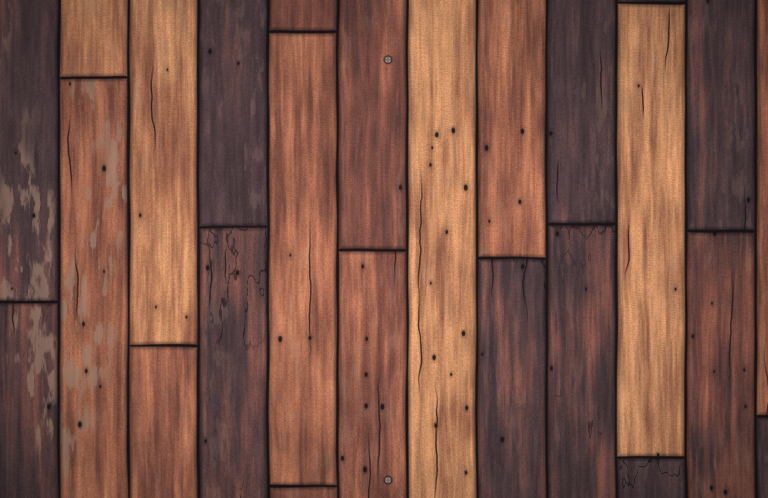
A Shadertoy shader for this texture:

```glsl
#define ASPECT 1.54
#define PITCH 0.1397
#define FIRST_OFFSET 0.154
#define BOARD_LENGTH 0.912
#define GAP 0.0024
#define NAIL_CELL 0.034
#define GRAIN 0.42
#define VIGNETTE 0.75

const vec3 GAP_COLOR = vec3(0.10, 0.075, 0.09);
const vec3 DARK_WOOD = vec3(0.31, 0.24, 0.25);
const vec3 RED_WOOD = vec3(0.50, 0.31, 0.265);
const vec3 BROWN_WOOD = vec3(0.64, 0.405, 0.31);
const vec3 TAN_WOOD = vec3(0.78, 0.55, 0.39);
const vec3 WORN_WOOD = vec3(0.62, 0.50, 0.43);
const vec3 STEEL = vec3(0.62, 0.57, 0.54);

// Per column: joint height, tone below the joint, tone above it
const vec3 COLUMNS[12] = vec3[12](
    vec3(0.394, 0.22, 0.10), vec3(0.844, 0.62, 0.80),
    vec3(0.306, 0.55, 0.84), vec3(0.544, 0.20, 0.08),
    vec3(0.024, 0.48, 0.64), vec3(0.498, 0.52, 0.42),
    vec3(1.500, 0.93, 0.93), vec3(0.482, 0.15, 0.64),
    vec3(0.550, 0.22, 0.08), vec3(0.082, 0.05, 0.90),
    vec3(0.536, 0.36, 0.12), vec3(0.164, 0.12, 0.62));

float hash(vec2 p) {
    return fract(sin(dot(p, vec2(127.1, 311.7))) * 43758.5453);
}

float noise(vec2 p) {
    vec2 i = floor(p), f = fract(p);
    f = f * f * (3.0 - 2.0 * f);
    return mix(mix(hash(i), hash(i + vec2(1, 0)), f.x),
               mix(hash(i + vec2(0, 1)), hash(i + vec2(1, 1)), f.x), f.y);
}

float fbm(vec2 p) {
    float sum = 0.0, amp = 0.533;
    for (int i = 0; i < 4; i++) {
        sum += amp * noise(p);
        p = p * 2.03 + 7.3;
        amp *= 0.5;
    }
    return sum;
}

vec3 woodColor(float tone) {
    vec3 c = mix(DARK_WOOD, RED_WOOD, smoothstep(0.05, 0.45, tone));
    c = mix(c, BROWN_WOOD, smoothstep(0.4, 0.68, tone));
    return mix(c, TAN_WOOD, smoothstep(0.65, 0.98, tone));
}

// Dark amount of the nail hole, with its stain, in the cell around p
float nailHole(vec2 p, float seed, float density, float px) {
    vec2 cell = floor(p / NAIL_CELL), id = cell + seed * 37.0;
    vec2 jitter = 0.25 + 0.5 * vec2(hash(id), hash(id + 5.7));
    vec2 d = p - (cell + jitter) * NAIL_CELL;
    float radius = mix(0.0018, 0.0042, hash(id + 9.1));
    float dist = length(d * vec2(1.0, 0.65)) - radius;
    float stain = 0.3 * exp(-max(dist, 0.0) * 350.0);
    return step(hash(id + 2.3), density) * max(smoothstep(px, -px, dist), stain);
}

// Thin wandering splits along one board
float cracks(vec2 p, float along, float seed, float px) {
    float dark = 0.0;
    for (int i = 0; i < 3; i++) {
        vec2 id = vec2(seed, float(i) * 3.7);
        float center = hash(id + 1.1), reach = mix(0.04, 0.2, hash(id + 2.2));
        float x = mix(0.15, 0.85, hash(id + 3.3)) * PITCH;
        x += 0.016 * (fbm(vec2(p.y * 14.0, seed + float(i) * 9.0)) - 0.5);
        float taper = 1.0 - smoothstep(0.3, 1.0, abs(p.y - center) / reach);
        float line = smoothstep(0.0009 + px, 0.0, abs(along - x));
        dark = max(dark, line * taper * step(0.35, hash(id + 4.4)));
    }
    return dark;
}

void mainImage(out vec4 fragColor, in vec2 fragCoord) {
    vec2 uv = fragCoord / iResolution.xy;
    vec2 p = uv * vec2(ASPECT, 1.0);
    float px = 1.0 / iResolution.y;

    // Board layout
    float wobble = 0.0025 * (noise(vec2(p.y * 9.0, 3.0)) - 0.5);
    float across = (p.x + wobble) / PITCH + FIRST_OFFSET;
    float column = clamp(floor(across), 0.0, 11.0);
    float along = fract(across) * PITCH;
    vec3 board = COLUMNS[int(column)];
    float y = p.y + 0.002 * (noise(p * 25.0) - 0.5);
    float upper = step(board.x, y) - step(board.x + BOARD_LENGTH, y);
    float baseTone = mix(board.y, board.z, upper);
    float seed = column * 2.0 + upper;
    float darkBoard = 1.0 - smoothstep(0.15, 0.4, baseTone);

    // Grain, blotches and fibres
    vec2 q = p + seed * vec2(3.17, 5.31);
    q.x += 0.014 * fbm(q * vec2(6.0, 4.0));
    float streak = fbm(q * vec2(75.0, 5.0)) - 0.5;
    float fibre = noise(q * vec2(230.0, 22.0)) - 0.5;
    float blotch = fbm(q * vec2(16.0, 7.0)) - 0.5;
    vec3 color = woodColor(baseTone + GRAIN * streak + 0.35 * blotch);
    color *= 1.0 + 0.35 * streak + 0.17 * fibre + 0.2 * blotch;
    color *= 0.94 + 0.12 * hash(floor(p * 400.0));

    // Scuffed patches, strongest on the two leftmost columns
    float scuff = smoothstep(0.48, 0.66, fbm(q * vec2(75.0, 22.0)));
    scuff *= smoothstep(0.4, 0.62, fbm(q * vec2(13.0, 4.0) + 4.0));
    color = mix(color, WORN_WOOD, scuff * mix(0.2, 0.7, step(column, 1.5)));

    // Gouges on rough dark boards, then splits and nail holes
    float gouge = smoothstep(0.022, 0.0, abs(fbm(q * vec2(24.0, 9.0)) - 0.5));
    gouge *= smoothstep(0.55, 0.75, noise(q * 8.0)) * darkBoard * (1.0 - upper);
    float density = mix(0.03, 0.1, hash(vec2(seed, 8.0))) * (1.0 - 0.5 * darkBoard);
    float dark = max(0.65 * gouge, 0.75 * cracks(p, along, seed, px));
    dark = max(dark, 0.9 * nailHole(vec2(along, p.y), seed, density, px));
    color = mix(color, GAP_COLOR, dark);

    // Two screw heads mirrored along the middle column
    vec2 screw = vec2(p.x - 0.778, abs(p.y - 0.458) - 0.422);
    float head = length(screw) - 0.007;
    color = mix(color, GAP_COLOR, 0.6 * smoothstep(0.004, 0.0, head));
    vec3 steel = STEEL * (0.7 + 0.3 * smoothstep(0.0, 0.0025, min(abs(screw.x), abs(screw.y))));
    color = mix(color, steel, smoothstep(px, -px, head + 0.001));

    // Rounded edges and gaps
    float joint = min(abs(y - board.x), abs(y - board.x - BOARD_LENGTH));
    float edge = min(min(along, PITCH - along), joint);
    float gap = GAP * (0.65 + 0.8 * noise(vec2(column * 5.0 + along * 9.0, p.y * 11.0)));
    color *= mix(0.68, 1.0, smoothstep(gap, gap + 0.009, edge));
    color = mix(GAP_COLOR, color, smoothstep(gap - px, gap + px, edge));

    vec2 c = uv - 0.5;
    color *= 1.1 - VIGNETTE * dot(c, c);
    fragColor = vec4(clamp(color, 0.0, 1.0), 1.0);
}
```
